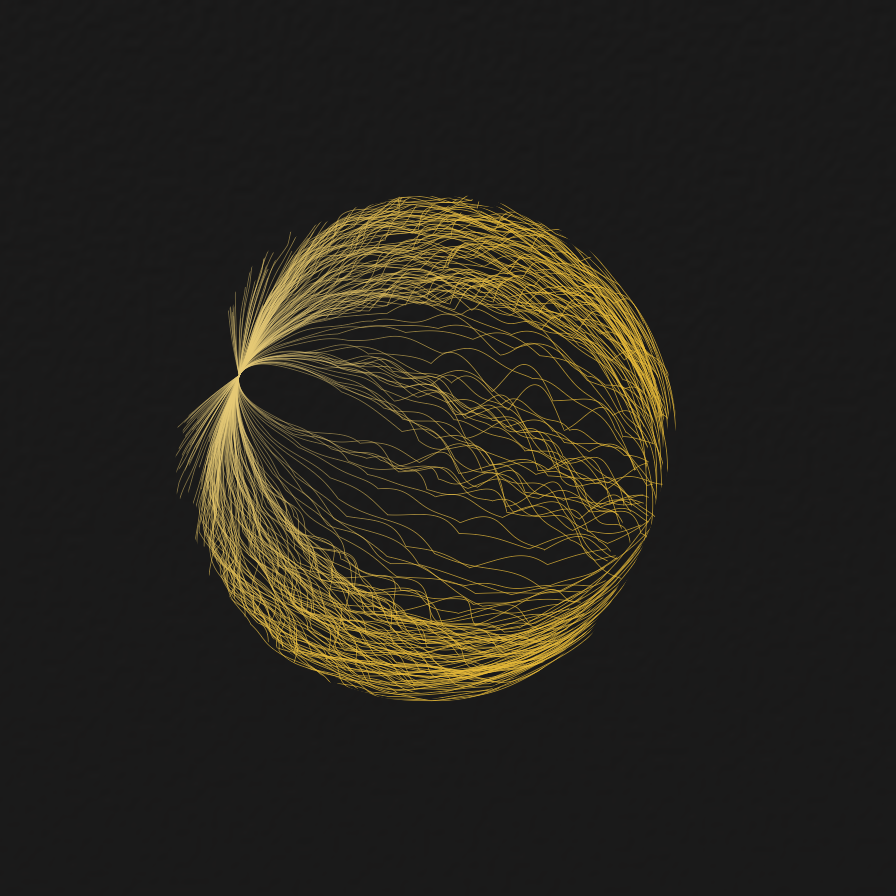
Reproduce this background procedurally as a WebGL 2 fragment shader.

```glsl
#version 300 es
precision highp float;
// A globe of fine golden threads on dark paper. Every thread is a curve
// angle(radius) in polar coordinates around a pole near the left rim; a loop
// adds up their coverage, using the slope of each curve for an even width.

uniform vec2 u_resolution;
out vec4 outColor;

const vec3 PAPER = vec3(0.102, 0.101, 0.101);
const vec3 PALE_GOLD = vec3(0.90, 0.79, 0.46);
const vec3 DEEP_GOLD = vec3(0.92, 0.74, 0.22);
const vec2 CENTER = vec2(0.477, 0.501);
const float RADIUS = 0.276;
const vec2 POLE = vec2(0.267, 0.581);
const float AXIS_ANGLE = -0.361;    // direction from the pole to the far side
const float SPAN = 0.495;           // distance at which the threads meet again
const int THREADS = 340;
const float FRINGE_SHARE = 0.28;    // short straight hairs around the pole
const float LOOSE_SHARE = 0.13;     // threads crossing the open middle
const float CORE_BEND = 0.97;       // bend shared by all threads at the pole
const float PEEL = 0.05;            // radius over which they leave that bend
const float DRIFT = 0.28;
const float HALF_WIDTH = 0.0004;
const float WAVE_HEIGHT = 0.012;
const float GRAIN_SCALE = 110.0;
const float GRAIN_DEPTH = 0.012;

// Four random values from an integer cell
vec4 hash4(uvec2 cell) {
    uvec4 v = uvec4(cell, cell.x ^ 77u, cell.y + 19u) * 1664525u + 12345u;
    for (int i = 0; i < 2; i++) {
        v += v.yzxy * v.wxyz;
        v ^= v >> 16u;
    }
    return vec4(v & 65535u) / 65535.0;
}

float valueNoise(vec2 p) {
    vec2 i = floor(p), f = fract(p);
    uvec2 c = uvec2(ivec2(i) + 4096);
    f = f * f * (3.0 - 2.0 * f);
    float low = mix(hash4(c).x, hash4(c + uvec2(1, 0)).x, f.x);
    float high = mix(hash4(c + uvec2(0, 1)).x, hash4(c + uvec2(1, 1)).x, f.x);
    return mix(low, high, f.y);
}

// Paper relief, lit from above and stronger toward the top
vec3 paper(vec2 p) {
    vec2 q = p * GRAIN_SCALE;
    float relief = valueNoise(q) - valueNoise(q + vec2(0.3, -0.5));
    return PAPER + GRAIN_DEPTH * relief * mix(0.4, 1.0, p.y);
}

// Share of the pixel covered by all threads
float threadCoverage(vec2 p, float pixel) {
    vec2 d = p - POLE;
    float r = max(length(d), 0.0001);
    float fromCenter = length(p - CENTER);
    if (r > SPAN * 0.995 || fromCenter > RADIUS * 1.05) return 0.0;

    vec2 axis = vec2(cos(AXIS_ANGLE), sin(AXIS_ANGLE));
    float angle = atan(axis.x * d.y - axis.y * d.x, dot(axis, d));
    float arc = acos(r / SPAN);
    float arcSlope = -r / sqrt(SPAN * SPAN - r * r);
    float growth = WAVE_HEIGHT * smoothstep(0.0, 0.32, r);
    float opacity = mix(0.5, 0.78, smoothstep(0.05, 0.35, r));
    float far = r * r / (SPAN * SPAN);
    float gap = 1.0;

    for (int i = 0; i < THREADS; i++) {
        vec4 h = hash4(uvec2(i, 3));
        vec4 k = hash4(uvec2(i, 58));

        // Choose a bundle, loose or fringe thread
        float side = (i & 1) == 0 ? 1.0 : -1.0;
        float bend = 1.22 - 0.62 * pow(h.y, 1.3);
        float reach = mix(0.45, 0.491, h.z);
        float peel = r / (r + PEEL), straight = 0.0, calm = 1.0;
        if (h.x < FRINGE_SHARE) {
            bend = 0.94 + 0.45 * h.y * h.y;
            reach = (0.09 + 0.17 * h.z) * (1.95 - bend);
            peel = 1.0;
            straight = 0.65;
            calm = 0.3;
        } else if (h.x < FRINGE_SHARE + LOOSE_SHARE) {
            bend = mix(-0.2, 0.75, h.y);
        }
        if (r > reach + pixel) continue;
        float turn = side * mix(CORE_BEND, bend, peel);
        float turnSlope = side * (bend - CORE_BEND) * peel * (1.0 - peel);
        float sweep = mix(arc, 1.5708, straight);
        float drift = DRIFT * calm * (k.y - 0.5) * far;

        // Soft waves plus folded waves that leave small kinks
        vec2 rate = mix(vec2(40, 20), vec2(100, 48), k.xy);
        vec2 phase = rate * r + 6.283 * k.zw;
        vec2 s = sin(phase), c = cos(phase) * rate;
        float height = growth * calm * (0.5 + 0.8 * h.w);
        float wave = height * (0.7 * s.x + 1.5 * abs(s.y) - 0.9);
        float waveSlope = height * (0.7 * c.x + 1.5 * c.y * sign(s.y));

        // Distance to the curve, corrected by its slope
        float slope = turnSlope * sweep + turn * arcSlope * (1.0 - straight)
                    + 2.0 * drift + waveSlope - wave / r;
        float offset = r * (angle - turn * sweep - drift) - wave;
        float dist = abs(offset) * inversesqrt(1.0 + slope * slope);
        float line = clamp(0.5 + (HALF_WIDTH - dist) / pixel, 0.0, 1.0);
        float rim = RADIUS * mix(0.96, 1.035, k.x);
        vec2 ends = clamp(vec2(reach - r, rim - fromCenter) / pixel, 0.0, 1.0);
        gap *= 1.0 - opacity * line * ends.x * ends.y;
    }
    return 1.0 - gap;
}

void main() {
    float size = min(u_resolution.x, u_resolution.y);
    vec2 p = (gl_FragCoord.xy - 0.5 * u_resolution) / size + 0.5;
    vec3 gold = mix(PALE_GOLD, DEEP_GOLD, smoothstep(0.05, 0.38, distance(p, POLE)));
    outColor = vec4(mix(paper(p), gold, threadCoverage(p, 1.0 / size)), 1.0);
}
```
